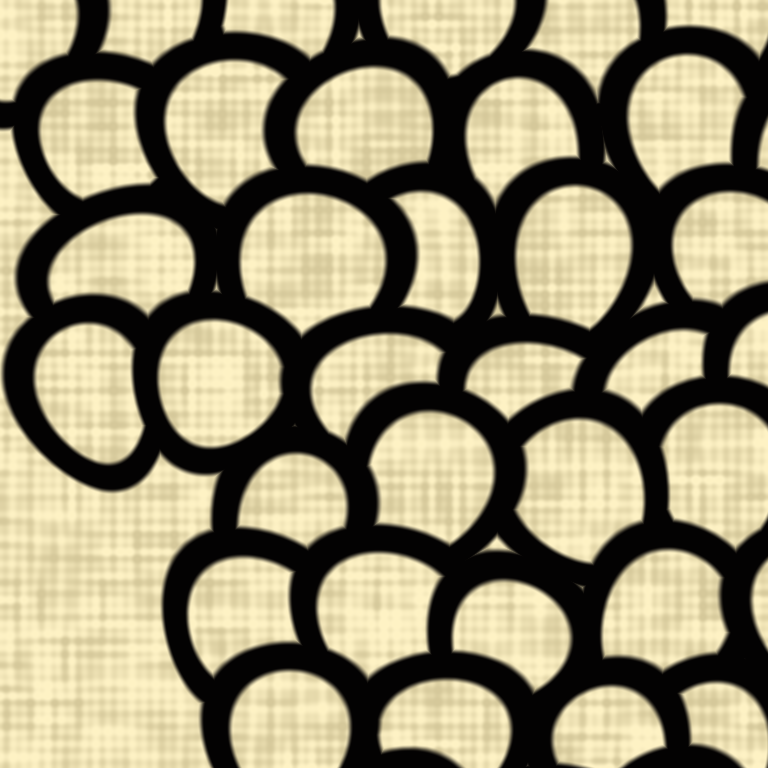
Reproduce this pattern procedurally as a Shadertoy shader.

```glsl
#define COLUMN_STEP 0.19
#define ROW_STEP 0.155
#define TOP_ROW 1.12
#define JITTER 0.062
#define INK_WIDTH 0.037
#define EDGE_SOFT 0.0045
#define TAPER 0.2
#define THREADS 64.0
#define INK vec3(0.012, 0.006, 0.006)
#define LINEN_LIGHT vec3(0.995, 0.948, 0.77)
#define LINEN_SHADE vec3(0.835, 0.785, 0.605)

const int ROWS = 9;
const int COLUMNS = 7;

vec2 hash2(vec2 p) {
    vec3 q = fract(p.xyx * vec3(0.1031, 0.1030, 0.0973));
    q += dot(q, q.yzx + 33.33);
    return fract((q.xx + q.yz) * q.zy);
}

float valueNoise(vec2 p) {
    vec2 cell = floor(p), f = fract(p);
    f = f * f * (3.0 - 2.0 * f);
    float low = mix(hash2(cell).x, hash2(cell + vec2(1, 0)).x, f.x);
    float high = mix(hash2(cell + vec2(0, 1)).x, hash2(cell + 1.0).x, f.x);
    return mix(low, high, f.y);
}

// Woven cloth: uneven threads in both directions over a regular grid
vec3 linen(vec2 uv) {
    vec2 p = uv * THREADS;
    float weft = valueNoise(p * vec2(0.22, 1.5));
    float warp = valueNoise(p.yx * vec2(0.22, 1.5) + 71.0);
    vec2 grid = cos(6.2832 * p);
    float tone = 0.56 + 0.55 * (weft - 0.5) + 0.5 * (warp - 0.5);
    tone += 0.11 * (grid.x + grid.y);
    return mix(LINEN_SHADE, LINEN_LIGHT, smoothstep(0.05, 0.95, tone));
}

// Approximate signed distance to a tilted egg, wider at its top
float eggDistance(vec2 p, vec2 radii, float tilt) {
    float c = cos(tilt), s = sin(tilt);
    p = mat2(c, -s, s, c) * p;
    p.x /= 1.0 + TAPER * clamp(p.y / radii.y, -1.0, 1.0);
    float k = length(p / radii);
    return k * (k - 1.0) / max(length(p / (radii * radii)), 0.001);
}

// Left end of each row, stepping inwards towards the bottom
float rowStart(float y, bool odd) {
    float start = y > 0.88 ? -0.04 : (y > 0.42 ? 0.15 : 0.35);
    return start + (odd ? 0.04 : -0.04);
}

// Rows from top to bottom, every egg covering those behind it
float clusterInk(vec2 uv) {
    float ink = 0.0;
    for (int row = 0; row < ROWS; row++) {
        float y = TOP_ROW - ROW_STEP * float(row);
        bool odd = row % 2 == 1;
        float start = rowStart(y, odd);
        for (int i = 0; i < COLUMNS; i++) {
            int column = odd ? COLUMNS - 1 - i : i;
            vec2 id = vec2(column, row) + 17.0;
            vec2 center = vec2(start + COLUMN_STEP * float(column), y);
            center += (hash2(id) - 0.5) * JITTER;
            vec2 size = hash2(id + 43.0);
            vec2 radii = mix(vec2(0.085, 0.095), vec2(0.115, 0.122), size);
            float tilt = (hash2(id + 89.0).x - 0.5) * 1.1;
            float d = eggDistance(uv - center, radii, tilt);
            float inside = smoothstep(EDGE_SOFT, -EDGE_SOFT, d);
            float outline = smoothstep(EDGE_SOFT, -EDGE_SOFT, abs(d) - 0.5 * INK_WIDTH);
            ink = max(ink * (1.0 - inside), outline);
        }
    }
    return ink;
}

void mainImage(out vec4 fragColor, in vec2 fragCoord) {
    vec2 uv = fragCoord / iResolution.y;
    fragColor = vec4(mix(linen(uv), INK, clusterInk(uv)), 1.0);
}
```
